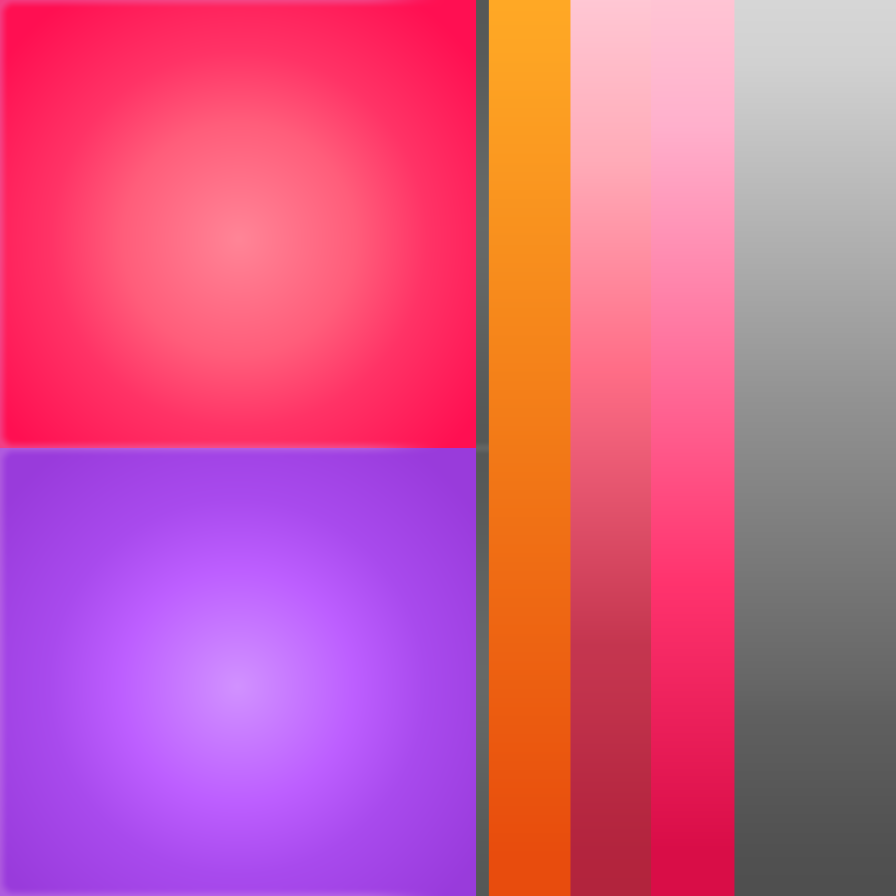
A Shadertoy shader for this background:

```glsl
// Two glowing panels, red above violet, beside vertical gradient stripes.

// Four-colour ramp: a at 0, b at p.x, c at p.y, d at p.z
vec3 ramp(float t, vec3 p, vec3 a, vec3 b, vec3 c, vec3 d) {
    vec3 col = mix(a, b, clamp(t / p.x, 0.0, 1.0));
    col = mix(col, c, clamp((t - p.x) / (p.y - p.x), 0.0, 1.0));
    return mix(col, d, clamp((t - p.y) / (p.z - p.y), 0.0, 1.0));
}

// Antialiased step, one pixel wide
float edge(float at, float x, float px) {
    return clamp((x - at) / px + 0.5, 0.0, 1.0);
}

// Signed distance to a box with rounded corners
float roundBox(vec2 p, vec2 halfSize, float radius) {
    vec2 q = abs(p) - halfSize + radius;
    return length(max(q, 0.0)) + min(max(q.x, q.y), 0.0) - radius;
}

void mainImage(out vec4 fragColor, in vec2 fragCoord) {
    vec2 uv = fragCoord / iResolution.xy;
    vec2 px = 1.0 / iResolution.xy;
    float down = 1.0 - uv.y;
    float upper = edge(0.5, uv.y, px.y);

    // Radial panels
    float redDist = length(uv - vec2(0.267, 0.733));
    float violetDist = length(uv - vec2(0.265, 0.234));
    vec3 red = ramp(redDist, vec3(0.13, 0.21, 0.33),
        vec3(1.0, 0.52, 0.59), vec3(1.0, 0.365, 0.48),
        vec3(1.0, 0.20, 0.40), vec3(1.0, 0.06, 0.32));
    vec3 violet = ramp(violetDist, vec3(0.13, 0.21, 0.33),
        vec3(0.82, 0.57, 1.0), vec3(0.74, 0.37, 1.0),
        vec3(0.66, 0.29, 0.93), vec3(0.60, 0.23, 0.86));
    vec3 col = mix(violet, red, upper);

    // Thin pale rim, fading toward the right of each panel
    vec2 panel = vec2(uv.x - 0.30, mod(uv.y, 0.5) - 0.25);
    float rim = smoothstep(-0.010, 0.003, roundBox(panel, vec2(0.30, 0.25), 0.016));
    rim *= 1.0 - smoothstep(0.40, 0.50, uv.x);
    col = mix(col, vec3(0.85, 0.60, 0.90), 0.35 * rim);

    // Narrow gap, lighter at the middle of each panel
    float gapGlow = 1.0 - smoothstep(0.0, 0.25, abs(panel.y));
    float seam = 1.0 - smoothstep(0.0, 0.008, abs(uv.y - 0.5));
    vec3 gap = vec3(0.335, 0.345, 0.34) + 0.065 * gapGlow + 0.05 * seam;
    col = mix(col, gap, edge(0.5313, uv.x, px.x));

    // Orange stripe
    vec3 orange = ramp(down, vec3(0.06, 0.5, 0.95),
        vec3(1.0, 0.66, 0.145), vec3(0.995, 0.645, 0.14),
        vec3(0.95, 0.475, 0.09), vec3(0.91, 0.30, 0.05));
    col = mix(col, orange, edge(0.5456, uv.x, px.x));

    // Dusty rose stripe
    vec3 rose = ramp(down, vec3(0.18, 0.41, 0.72),
        vec3(1.0, 0.78, 0.83), vec3(1.0, 0.67, 0.72),
        vec3(1.0, 0.43, 0.53), vec3(0.77, 0.21, 0.31));
    rose = mix(rose, vec3(0.70, 0.14, 0.24), smoothstep(0.70, 0.98, down));
    col = mix(col, rose, edge(0.6367, uv.x, px.x));

    // Bright pink stripe
    vec3 pink = ramp(down, vec3(0.14, 0.65, 0.95),
        vec3(1.0, 0.77, 0.83), vec3(1.0, 0.69, 0.80),
        vec3(1.0, 0.20, 0.43), vec3(0.85, 0.05, 0.28));
    col = mix(col, pink, edge(0.7266, uv.x, px.x));

    // Grey stripe
    vec3 grey = ramp(down, vec3(0.07, 0.45, 0.80),
        vec3(0.84), vec3(0.82), vec3(0.57), vec3(0.38));
    grey = mix(grey, vec3(0.31), smoothstep(0.75, 1.0, down));
    col = mix(col, grey, edge(0.8197, uv.x, px.x));

    fragColor = vec4(col, 1.0);
}
```
